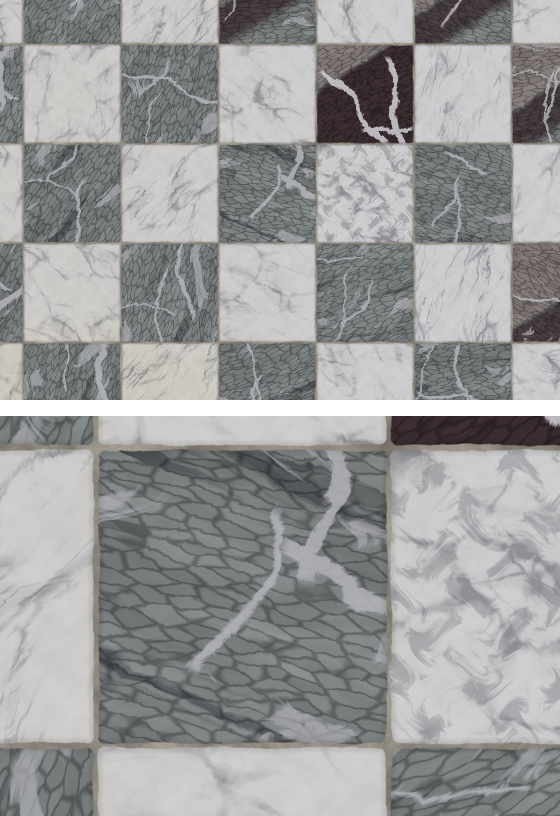
Top, the full canvas; bottom, a detail of the centre.
Give the GLSL for this texture, as a WebGL 2 fragment shader.

```glsl
#version 300 es
precision highp float;
// Checkerboard floor of veined white marble and grained green-grey marble with thin grout.

#define PITCH vec2(0.2443, 0.2485)   // tile size, in canvas heights
#define ORIGIN vec2(0.058, 0.1436)   // lower left corner of tile (0, 0)
#define GROUT_HALF 0.009             // half joint width, in tiles
#define CORNER 0.022                 // corner wear radius, in tiles
#define MAROON_TILE vec2(3.0, 2.0)
#define BRECCIA_TILE vec2(3.0, 1.0)
#define GRAIN vec2(8.0, 25.0)        // grain cells along and across a dark tile

uniform vec2 u_resolution;
out vec4 fragColor;

const vec3 WHITE = vec3(0.815, 0.815, 0.825);
const vec3 CREAM = vec3(0.82, 0.80, 0.755);
const vec3 VEIN_GREY = vec3(0.53, 0.53, 0.55);
const vec3 GREEN_LIGHT = vec3(0.55, 0.57, 0.575);
const vec3 GREEN_DARK = vec3(0.38, 0.395, 0.39);
const vec3 SLATE = vec3(0.27, 0.285, 0.295);
const vec3 MAROON = vec3(0.235, 0.18, 0.195);
const vec3 PINK = vec3(0.53, 0.475, 0.465);
const vec3 PALE_VEIN = vec3(0.71, 0.71, 0.73);
const vec3 GROUT = vec3(0.59, 0.565, 0.52);

vec2 hash2(vec2 p) {
  vec3 a = fract(p.xyx * vec3(0.1031, 0.1030, 0.0973));
  a += dot(a, a.yzx + 33.33);
  return fract((a.xx + a.yz) * a.zy);
}

// Coordinates along and across the direction with the given angle.
vec2 turn(vec2 p, float angle) {
  vec2 dir = vec2(cos(angle), sin(angle));
  return vec2(dot(p, dir), dot(p, vec2(-dir.y, dir.x)));
}

// Layered, self-warped sines, roughly -1 to 1.
float layers(vec2 p) {
  float sum = 0.0, amp = 0.55;
  for (int i = 0; i < 5; i++) {
    p += 0.7 * sin(p.yx * 1.3 + float(i));
    sum += amp * sin(p.x) * cos(p.y);
    p = turn(p, 0.9) * 1.9 + 3.1;
    amp *= 0.6;
  }
  return sum;
}

// Cellular noise: gap between the nearest two points, and a value per cell.
vec2 cells(vec2 p) {
  vec2 base = floor(p);
  float near = 9.0, next = 9.0, value = 0.0;
  for (int y = -1; y <= 1; y++)
    for (int x = -1; x <= 1; x++) {
      vec2 c = base + vec2(x, y), r = hash2(c);
      float d = length(c + r - p);
      if (d < near) { next = near; near = d; value = r.x; }
      else next = min(next, d);
    }
  return vec2(next - near, value);
}

float isTile(vec2 id, vec2 wanted) {
  return step(length(id - wanted), 0.5);
}

vec3 whiteMarble(vec2 q, vec2 id, vec4 rnd, vec2 p) {
  float streaky = step(0.5, fract(id.x / 3.0) * 3.0) * step(fract(id.x / 3.0) * 3.0, 1.5);
  float angle = mix(rnd.x * 2.8 + 0.2, 0.85 + 0.45 * step(2.0, id.x), streaky);
  vec2 u = turn(q, angle) + rnd.zw * 9.0;
  float cloud = layers(u * vec2(5.0, 8.0));
  u += 0.045 * vec2(layers(u * 6.0), layers(u.yx * 7.0 + 4.0));
  vec2 scale = mix(vec2(2.2, 4.2), vec2(1.3, 9.0), streaky);
  float wide = smoothstep(0.16, 0.0, cells(u * scale).x);
  float fine = smoothstep(0.15, 0.0, cells(u * scale * 2.1 + 5.0).x);
  float vein = wide * smoothstep(-0.5, 0.6, cloud) * 0.62 + fine * smoothstep(-0.1, 0.8, cloud) * 0.5;
  float haze = smoothstep(0.0, 0.9, cloud) * 0.2;
  float breccia = isTile(id, BRECCIA_TILE);
  haze += breccia * smoothstep(-0.05, 0.5, layers(q * 22.0)) * 0.5;
  float warm = smoothstep(1.1, 0.2, p.x) * mix(0.35, 1.0, smoothstep(0.25, 0.05, p.y));
  vec3 body = mix(WHITE, CREAM, warm) + 0.012 * layers(q * 40.0);
  return mix(body, VEIN_GREY, clamp(vein * (0.6 + 0.5 * rnd.y) + haze, 0.0, 0.85));
}

// Pale veins crossing a dark tile, with a broad one on the maroon tile.
float paleVeins(vec2 q, vec4 rnd, float maroon) {
  float cover = 0.0;
  for (int i = 0; i < 3; i++) {
    float k = float(i);
    vec2 r = hash2(rnd.xy * 90.0 + k * 7.3), s = hash2(rnd.zw * 70.0 + k * 3.7);
    float angle = i < 2 ? 0.9 + r.x * 0.9 : -0.5 + 0.7 * r.x;
    float lead = maroon * step(k, 0.5);
    vec2 u = turn(q - mix((s - 0.5) * 0.8, vec2(-0.1, -0.12), lead), mix(angle, -0.88, lead));
    float wander = 0.045 * sin(u.x * 8.0 + r.y * 6.0) + 0.028 * layers(u * 13.0 + k);
    float width = mix(0.004 + 0.024 * s.x * s.x, 0.024, lead) * (1.0 + 0.9 * layers(u * 9.0 + 8.0));
    float run = smoothstep(0.06, 0.0, abs(u.x) - mix(0.2 + 0.35 * r.y, 0.46, lead));
    cover = max(cover, run * smoothstep(0.012, -0.004, abs(u.y + wander) - max(width, 0.002)));
  }
  return cover;
}

vec3 darkMarble(vec2 q, vec2 id, vec4 rnd) {
  float angle = id.x < 1.5 ? 0.95 + 0.35 * rnd.x : mix(-0.5, 0.5, rnd.x);
  float maroon = isTile(id, MAROON_TILE);
  vec2 u = turn(q, mix(angle, 0.5, maroon)) + rnd.zw * 9.0;
  u.y += 0.02 * layers(u * 7.0);
  float tone = 0.62 + 0.3 * layers(u * vec2(3.0, 12.0)) + 0.1 * (rnd.y - 0.5);
  vec3 col = mix(GREEN_DARK, GREEN_LIGHT, clamp(tone, 0.0, 1.0));
  col = mix(col, SLATE, 0.75 * smoothstep(0.42, 0.75, layers(u * vec2(1.2, 7.0) + 2.0)));
  // Maroon and pink bands lie on the upper right tiles, sparing one row.
  float reddish = step(4.5, id.x + id.y) * step(0.5, abs(id.y - 1.0));
  float edge = mix(0.3 * rnd.z - 0.1, 0.28, maroon);
  float across = turn(q, 0.55).y + 0.03 * layers(q * 9.0) - edge;
  float band = smoothstep(0.03, -0.03, across) * smoothstep(-0.1, 0.05, across + mix(0.35, 2.0, maroon));
  col = mix(col, PINK, reddish * 0.7 * smoothstep(-0.02, 0.05, across));
  col = mix(col, MAROON, reddish * band * mix(0.8, 1.0, maroon));
  // Fibrous grain, then veins and patches.
  vec2 grain = cells(u * GRAIN);
  col *= 1.0 + 0.12 * (grain.y - 0.5) - 0.27 * smoothstep(0.28, 0.0, grain.x);
  float rim = smoothstep(0.25, 0.5, max(abs(q.x), abs(q.y)));
  float patchy = smoothstep(0.62, 0.8, layers(u * vec2(4.0, 8.0) + 6.0) + 0.22 * rim);
  float vein = max(paleVeins(q, rnd, maroon), patchy * 0.75 * (1.0 - maroon));
  return mix(col, PALE_VEIN + 0.1 * maroon, vein * 0.88);
}

void main() {
  vec2 p = gl_FragCoord.xy / u_resolution.y;
  vec2 grid = (p - ORIGIN) / PITCH;
  vec2 id = floor(grid), q = fract(grid) - 0.5;
  vec4 rnd = vec4(hash2(id + 17.3), hash2(id + 51.7));
  float pixel = 1.0 / (u_resolution.y * PITCH.x);
  bool pale = mod(id.x + id.y, 2.0) < 0.5;
  vec3 col = pale ? whiteMarble(q, id, rnd, p) : darkMarble(q, id, rnd);
  // Worn joint around each tile.
  vec2 box = abs(q + 0.004 * (rnd.xy - 0.5)) - 0.5 + GROUT_HALF + CORNER;
  float dist = length(max(box, 0.0)) - CORNER + 0.006 * layers(grid * 16.0);
  vec3 joint = GROUT * (0.95 + 0.2 * layers(grid * 11.0 + 3.0));
  col *= 1.0 - 0.1 * smoothstep(-0.03, 0.0, dist);
  fragColor = vec4(mix(col, joint, smoothstep(-pixel, pixel, dist)), 1.0);
}
```
